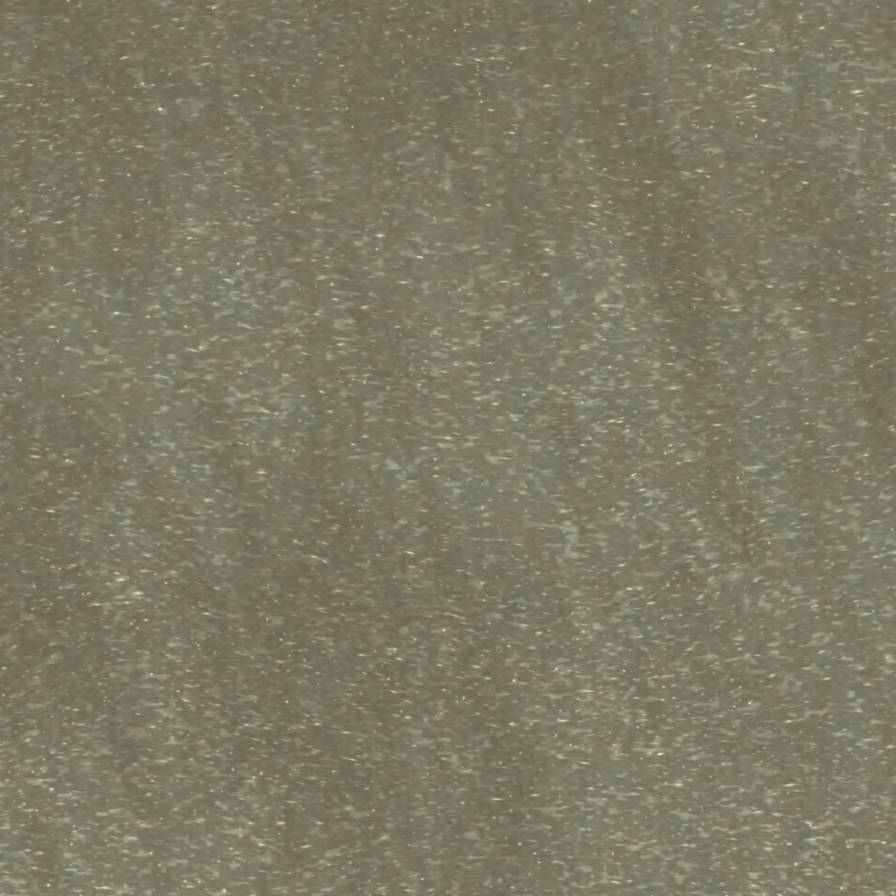
This texture is drawn by a Shadertoy shader. Its source:

```glsl
const vec3 OLIVE = vec3(0.447, 0.434, 0.343);
const vec3 BROWN_TINT = vec3(0.014, -0.003, -0.010);
const vec3 SHEEN = vec3(0.040, 0.048, 0.050);
const vec3 RIPPLE = vec3(0.150, 0.158, 0.150);
const vec3 GLINT = vec3(0.36, 0.37, 0.34);

float hash(vec2 p) {
    vec3 q = fract(vec3(p.xyx) * 0.1031);
    q += dot(q, q.yzx + 33.33);
    return fract((q.x + q.y) * q.z);
}

vec2 hash2(vec2 p) {
    return vec2(hash(p + 17.3), hash(p + 71.9));
}

float noise(vec2 p) {
    vec2 i = floor(p), f = fract(p);
    f = f * f * (3.0 - 2.0 * f);
    float low = mix(hash(i), hash(i + vec2(1, 0)), f.x);
    float high = mix(hash(i + vec2(0, 1)), hash(i + vec2(1, 1)), f.x);
    return mix(low, high, f.y);
}

float fbm(vec2 p) {
    float sum = 0.0, amp = 0.5;
    for (int i = 0; i < 4; i++) {
        sum += amp * noise(p);
        p = p * 2.03 + 19.7;
        amp *= 0.5;
    }
    return sum / 0.9375;
}

vec2 rotate(vec2 p, float angle) {
    float c = cos(angle), s = sin(angle);
    return vec2(c * p.x - s * p.y, s * p.x + c * p.y);
}

// Steep brushed bands, leaning left at the top, mixed with broad patches
float sheenMask(vec2 p) {
    vec2 q = rotate(p, -0.27);
    float bands = fbm(q * vec2(12.0, 2.2) + 5.0);
    float threads = fbm(q * vec2(45.0, 9.0) + 31.0);
    float patches = fbm(p * 3.2 + 8.0);
    float mask = 0.4 * bands + 0.25 * threads + 0.35 * patches;
    return smoothstep(0.36, 0.66, mask);
}

// Fine crests, stretched sideways; a bounded lift bends them gently
float ripples(vec2 p) {
    float lift = 0.022 * noise(p * 6.0 + 61.0) + 0.004 * noise(p * 40.0);
    vec2 q = p + vec2(0.0, lift);
    float fine = noise(q * vec2(120.0, 255.0));
    float coarse = noise(rotate(q, 0.08) * vec2(85.0, 190.0) + 43.0);
    return smoothstep(0.5, 0.95, 0.55 * fine + 0.45 * coarse);
}

// Scattered short dashes, one per cell of a jittered grid
float glints(vec2 p, vec2 cells, float seed, float density) {
    vec2 home = floor(p * cells);
    float light = 0.0;
    for (int y = -1; y <= 1; y++) {
        for (int x = -1; x <= 1; x++) {
            vec2 id = home + vec2(x, y);
            vec2 key = id + seed;
            vec2 centre = (id + hash2(key)) / cells;
            vec2 shape = hash2(key + 211.0);
            float tilt = 0.7 * (noise(centre * 4.0 + 61.0) - 0.45);
            float angle = tilt + 0.4 * (shape.y - 0.5);
            vec2 d = rotate(p - centre, -angle);
            float halfLength = mix(0.0014, 0.0056, shape.x * shape.x);
            d.y += 9.0 * d.x * d.x * (shape.y - 0.5);
            d /= vec2(halfLength, mix(0.0011, 0.0016, shape.y));
            float present = step(hash(key + 409.0), density);
            float power = mix(0.15, 1.0, pow(hash(key + 613.0), 2.5));
            light = max(light, present * power * exp(-dot(d, d)));
        }
    }
    return light;
}

void mainImage(out vec4 fragColor, in vec2 fragCoord) {
    vec2 p = fragCoord / min(iResolution.x, iResolution.y);

    float sheen = sheenMask(p);
    float cluster = smoothstep(0.3, 0.7, fbm(p * 7.0 + 90.0));
    float lower = 1.0 - smoothstep(0.0, 0.7, p.y);

    // Soft olive ground with a faint brown and green mottling
    vec3 color = OLIVE + BROWN_TINT * (2.0 * fbm(p * 38.0 + 3.0) - 1.0);
    color += 0.050 * (noise(p * vec2(160.0, 245.0) + 29.0) - 0.5);
    color += 0.026 * (fbm(p * vec2(60.0, 85.0) + 12.0) - 0.5);
    color += SHEEN * sheen;

    // Crests show most where the sheen lies
    color += RIPPLE * ripples(p) * (0.4 + 0.55 * sheen + 0.2 * lower);

    // Small faint dashes, then sparser bright ones
    float density = 0.3 + 0.35 * cluster + 0.2 * lower;
    float faint = glints(p, vec2(85.0, 150.0), 7.0, density);
    float bright = glints(p, vec2(52.0, 85.0), 151.0, density * 0.75);
    color += GLINT * (0.55 * faint + bright);

    fragColor = vec4(clamp(color, 0.0, 1.0), 1.0);
}
```
